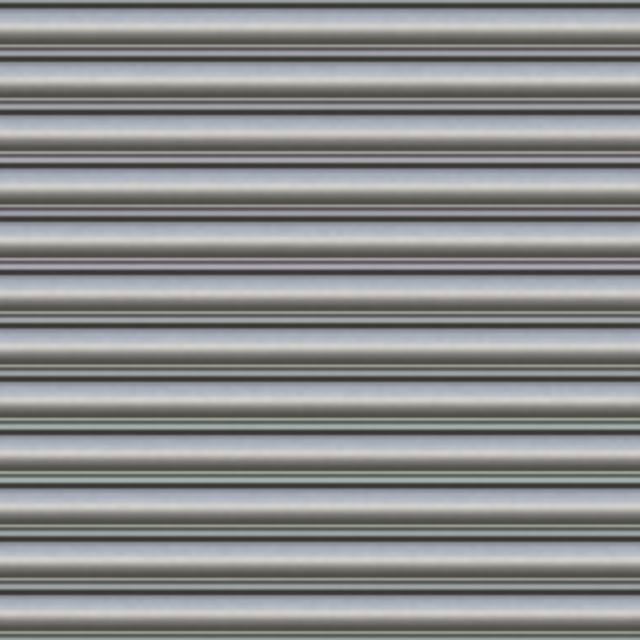
This texture is drawn by a three.js fragment shader. Its source:

```glsl
// Horizontal corrugated metal slats with a rounded sheen and narrow grooved joints.
#define SLATS 12.0
#define PHASE 0.11
#define GRAIN_CELLS 96.0
#define GRAIN_AMOUNT 0.022
#define JOINT_TINT 0.035
#define SHADOW vec3(0.23, 0.22, 0.20)
#define SKY vec3(0.65, 0.68, 0.72)
#define HIGHLIGHT vec3(0.82, 0.81, 0.79)
#define UNDERSIDE vec3(0.31, 0.31, 0.28)
#define LIP vec3(0.60, 0.60, 0.57)
#define GROOVE vec3(0.36, 0.35, 0.35)
#define JOINT vec3(0.63, 0.65, 0.67)

varying vec2 vUv;

float hash(vec2 p) {
  return fract(sin(dot(p, vec2(127.1, 311.7))) * 43758.5453);
}

// Value noise whose lattice wraps after the given number of cells
float wrapNoise(vec2 uv, vec2 cells) {
  vec2 p = uv * cells;
  vec2 i = floor(p);
  vec2 f = fract(p);
  f = f * f * (3.0 - 2.0 * f);
  vec2 a = mod(i, cells);
  vec2 b = mod(i + 1.0, cells);
  return mix(mix(hash(a), hash(vec2(b.x, a.y)), f.x),
             mix(hash(vec2(a.x, b.y)), hash(b), f.x), f.y);
}

// Shading down one slat: t is 0 at its top shadow line and 1 at the next
vec3 slatProfile(float t) {
  // Rounded face, lit from above
  vec3 color = mix(SHADOW, SKY * 0.83, smoothstep(0.015, 0.085, t));
  color = mix(color, SKY, smoothstep(0.07, 0.18, t));
  color = mix(color, SKY * 1.09, smoothstep(0.17, 0.30, t));
  color = mix(color, HIGHLIGHT, smoothstep(0.28, 0.37, t));
  color = mix(color, HIGHLIGHT * 0.61, smoothstep(0.38, 0.56, t));
  color = mix(color, UNDERSIDE, smoothstep(0.50, 0.69, t));
  // Thin lip, groove and flat joint
  color = mix(color, LIP, smoothstep(0.70, 0.745, t));
  color = mix(color, GROOVE, smoothstep(0.755, 0.80, t));
  color = mix(color, JOINT, smoothstep(0.81, 0.88, t));
  return mix(color, SHADOW, smoothstep(0.905, 0.985, t));
}

void main() {
  float down = (1.0 - vUv.y) * SLATS - PHASE;
  float slat = mod(floor(down), SLATS);
  float t = fract(down);
  vec3 color = slatProfile(t);

  // Each joint leans slightly toward green or violet
  float joint = smoothstep(0.69, 0.76, t) * (1.0 - smoothstep(0.93, 0.99, t));
  float lean = hash(vec2(slat, 7.0)) * 2.0 - 1.0;
  color += JOINT_TINT * joint * lean * vec3(-0.5, 0.6, -0.4);
  color *= 1.0 + 0.08 * joint * (hash(vec2(slat, 19.0)) - 0.5);

  // Faint mottling, strongest on the lit face
  float grain = wrapNoise(vUv, vec2(GRAIN_CELLS)) - 0.5;
  grain += 0.5 * (wrapNoise(vUv, vec2(GRAIN_CELLS * 0.5, GRAIN_CELLS * 2.0)) - 0.5);
  float face = smoothstep(0.05, 0.15, t) * (1.0 - smoothstep(0.40, 0.65, t));
  color += GRAIN_AMOUNT * grain * mix(0.4, 1.0, face);

  gl_FragColor = vec4(color, 1.0);
}
```
